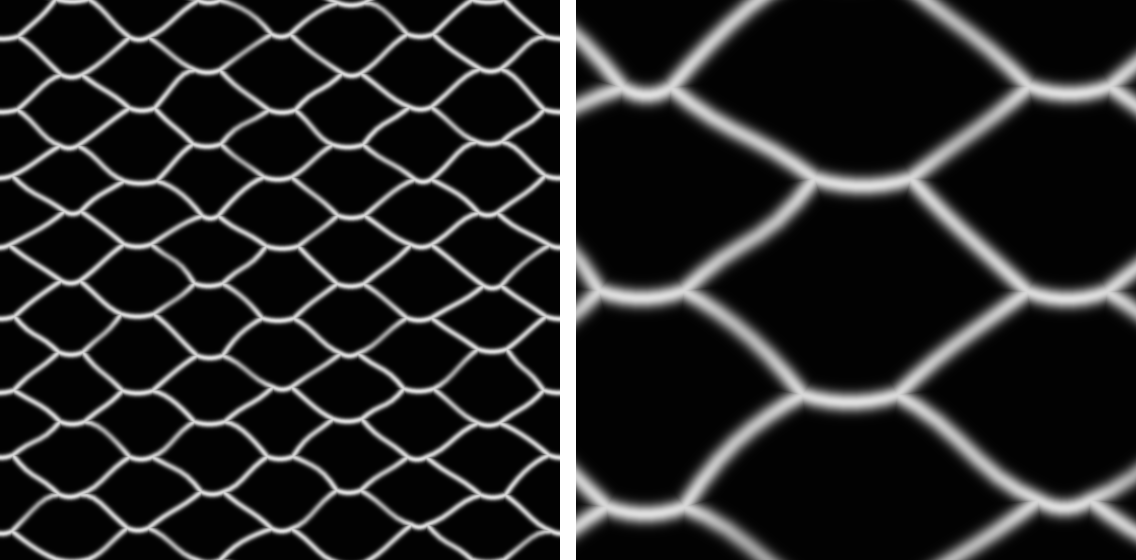
Left: the whole. Right: its middle third, enlarged.
This pattern is drawn by a three.js fragment shader. Its source:

```glsl
// Soft grey hexagonal wire netting, irregularly bent, on black.
#define COLUMNS 8.0          // staggered node columns across
#define ROWS 8.0             // nodes in each column
#define WIRE_RADIUS 0.0058   // falloff radius of the soft wire
#define WIRE_LEVEL 0.84      // brightness on the wire axis
#define BACK_LEVEL 0.008     // brightness of the gaps
#define JITTER vec2(0.011, 0.013)
#define NODE_DROP 0.0045     // mean shift of nodes below the lattice
#define TWIST_MIN 0.014      // half length of the twisted joint
#define TWIST_MAX 0.030
#define SAG 0.0045           // dip in the middle of a joint
#define FADE 0.30            // strongest dimming along a strand
#define SEGMENTS 7

varying vec2 vUv;

const float PI = 3.14159;

float hash(vec2 p) {
  return fract(sin(dot(p, vec2(127.1, 311.7))) * 43758.5453);
}

// Random value per node, wrapping so that the netting tiles
float nodeRandom(vec2 id, float seed) {
  return hash(mod(id, vec2(COLUMNS, ROWS)) + seed * vec2(17.3, 9.7));
}

// Even columns sit half a row higher
float stagger(float column) {
  return 1.0 - mod(column, 2.0);
}

// Joint centre in xy, half length in z
vec3 joint(vec2 id) {
  vec2 lattice = vec2(id.x / COLUMNS, (id.y + 0.5 * stagger(id.x)) / ROWS);
  vec2 shift = vec2(nodeRandom(id, 1.0), nodeRandom(id, 2.0)) - 0.5;
  float halfLength = mix(TWIST_MIN, TWIST_MAX, nodeRandom(id, 3.0));
  return vec3(lattice + shift * JITTER - vec2(0.0, NODE_DROP), halfLength);
}

// Point on a wire from a to b with an arch and an S-shaped swing
vec2 wirePoint(vec2 a, vec2 b, float arch, float swing, float t) {
  float lift = arch * 4.0 * t * (1.0 - t) + swing * sin(2.0 * PI * t);
  return mix(a, b, t) + vec2(0.0, lift);
}

// Brightness of one curved wire, dimmed towards its middle
float wire(vec2 p, vec2 a, vec2 b, float arch, float swing, float fade) {
  float reach = 3.0 * WIRE_RADIUS;
  if (p.x < a.x - reach || p.x > b.x + reach) return 0.0;
  float light = 0.0;
  vec2 start = a;
  for (int i = 0; i < SEGMENTS; i++) {
    vec2 end = wirePoint(a, b, arch, swing, float(i + 1) / float(SEGMENTS));
    vec2 along = end - start;
    vec2 offset = p - start;
    float h = clamp(dot(offset, along) / dot(along, along), 0.0, 1.0);
    offset = (offset - along * h) / WIRE_RADIUS;
    float t = (float(i) + h) / float(SEGMENTS);
    float level = 1.0 - fade * sin(PI * t);
    light = max(light, level * exp(-dot(offset, offset)));
    start = end;
  }
  return light;
}

// Strand from the right end of one joint to the left end of the next
float strand(vec2 p, vec3 from, vec2 id, vec2 nextId, float seed) {
  vec3 to = joint(nextId);
  float bend = nodeRandom(id, seed);
  float arch = mix(-0.004, 0.012, bend * bend);
  float swing = 0.007 * (nodeRandom(id, seed + 1.0) - 0.5);
  float dim = nodeRandom(id, seed + 2.0);
  float fade = 0.07 + (FADE - 0.07) * dim * dim * dim;
  return wire(p, from.xy + vec2(from.z, 0.0), to.xy - vec2(to.z, 0.0),
              arch, swing, fade);
}

void main() {
  vec2 p = vUv;
  float light = 0.0;
  float nearColumn = floor(p.x * COLUMNS);
  for (int i = -1; i <= 1; i++) {
    float column = nearColumn + float(i);
    float raised = stagger(column);
    float nearRow = floor(p.y * ROWS - 0.5 * raised + 0.5);
    for (int j = -1; j <= 1; j++) {
      vec2 id = vec2(column, nearRow + float(j));
      vec3 node = joint(id);
      vec2 halfJoint = vec2(node.z, 0.0);
      light = max(light, wire(p, node.xy - halfJoint, node.xy + halfJoint,
                              -SAG, 0.0, -0.03));
      // Rising and falling strands to the next column
      vec2 upper = id + vec2(1.0, raised);
      light = max(light, strand(p, node, id, upper, 4.0));
      light = max(light, strand(p, node, id, upper - vec2(0.0, 1.0), 7.0));
    }
  }
  gl_FragColor = vec4(vec3(BACK_LEVEL + WIRE_LEVEL * light), 1.0);
}
```
